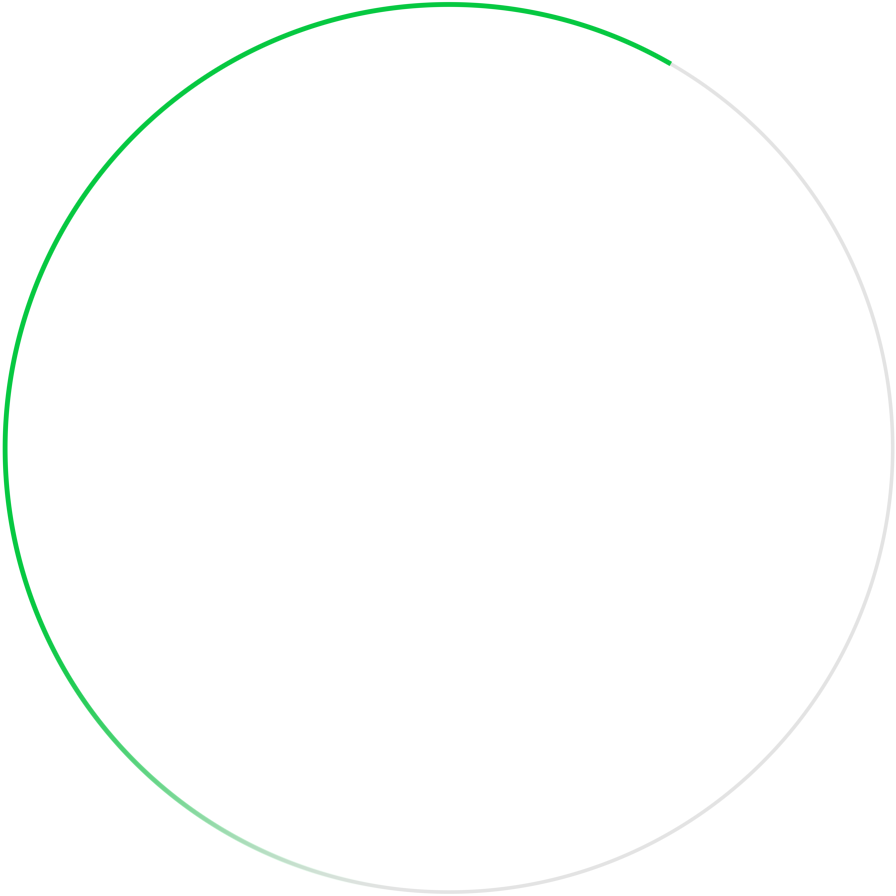
Reproduce this background procedurally as a WebGL 1 fragment shader.

```glsl
precision highp float;
// A thin progress ring on white: a pale grey circular track carries a green arc.
// Both are distance-function strokes; the arc has a crisp tip at the upper right
// and fades counter-clockwise into the track near the bottom.

uniform vec2 u_resolution;

const float TAU = 6.283185;
const vec3 PAPER = vec3(1.0);
const vec3 TRACK_GREY = vec3(0.89);
const vec3 ARC_GREEN = vec3(0.02, 0.785, 0.25);

// Antialiased coverage of a stroke from its centre-line distance.
float stroke(float centreDistance, float halfWidth, float pixel) {
    float edge = abs(centreDistance) - halfWidth;
    return 1.0 - smoothstep(-0.75 * pixel, 0.75 * pixel, edge);
}

// Counter-clockwise angle from the tip, with its seam kept clear of the tip.
float sweepFrom(vec2 p, float tipAngle) {
    const float seam = 0.5;
    return mod(atan(p.y, p.x) - tipAngle + seam, TAU) - seam;
}

// Arc opacity: sharp start at the tip, soft fade along the tail.
float arcOpacity(float sweep, float radius, float fadeStart, float fadeEnd, float pixel) {
    float tip = smoothstep(-0.75 * pixel, 0.75 * pixel, sweep * radius);
    return tip * (1.0 - smoothstep(fadeStart, fadeEnd, sweep));
}

void main() {
    float pixel = 1.0 / min(u_resolution.x, u_resolution.y);
    vec2 p = (gl_FragCoord.xy - 0.5 * u_resolution) * pixel;
    p -= vec2(0.001, -0.0003);

    // Ring geometry
    float radius = 0.4953;
    float ringDistance = length(p) - radius;
    float sweep = sweepFrom(p, radians(60.0));

    // Track, then the arc on top
    float track = stroke(ringDistance, 0.002, pixel);
    float arc = stroke(ringDistance, 0.0027, pixel)
              * arcOpacity(sweep, radius, radians(137.0), radians(205.0), pixel);

    vec3 color = mix(PAPER, TRACK_GREY, track);
    color = mix(color, ARC_GREEN, arc);
    gl_FragColor = vec4(color, 1.0);
}
```
